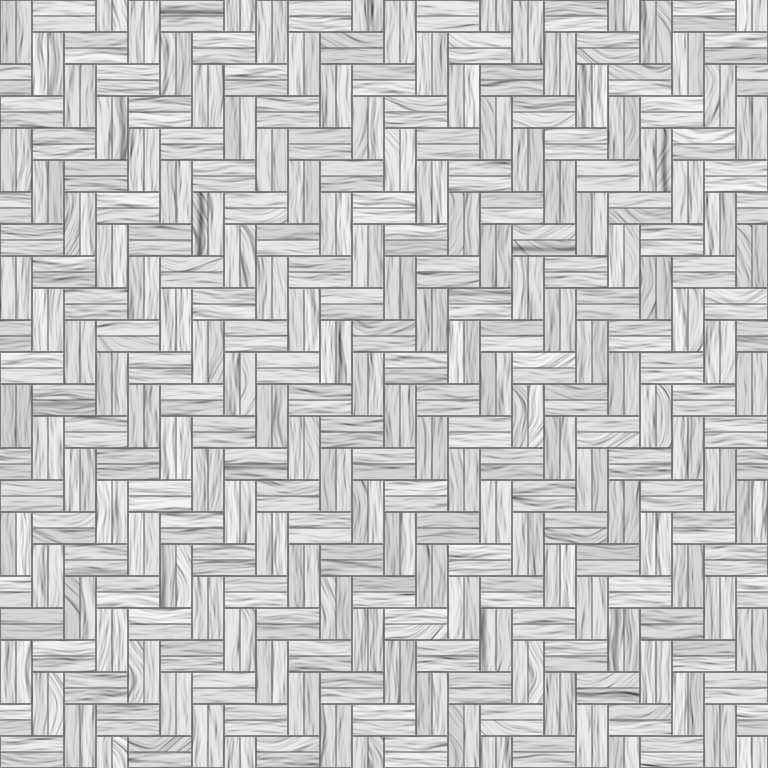
Give the GLSL for this texture, as a WebGL 1 fragment shader.

```glsl
precision highp float;

// Pale grey wood parquet: a herringbone of 2x1 blocks on a 24 by 24 cell grid,
// each block split lengthwise into two planks. Every plank gets its own tone
// and grain from layered, bent sines; thin dark joints separate the planks.

uniform vec2 u_resolution;

const float CELLS = 24.0;
const float TAU = 6.2832;

float hash(vec2 p) {
  return fract(sin(dot(p, vec2(12.99, 78.23))) * 4375.85);
}

// Coverage of a line of the given half width, smoothed over one pixel
float lineMask(float dist, float halfWidth, float pixel) {
  return clamp((halfWidth - dist) / pixel + 0.5, 0.0, 1.0);
}

// Wood fibres: q.x runs along the plank (0..2), q.y across it (0..0.5)
float grain(vec2 q, vec2 seed) {
  float turn = TAU * hash(seed + 1.3);
  float scale = mix(0.7, 1.05, hash(seed + 2.7));

  // Gentle waver everywhere, arched figure on a few planks
  float arch = smoothstep(0.8, 1.0, hash(seed + 4.1));
  float center = 2.0 * hash(seed + 5.9);
  float x = q.y + 0.03 * sin(q.x * 2.3 + turn) + 0.05 * (hash(seed + 3.3) - 0.5) * q.x;
  x += arch * (0.35 * (q.x - center) * (q.x - center) + 0.06 * sin(q.x * 4.0 + turn));

  float sum = 0.0;
  for (int i = 0; i < 5; i++) {
    float octave = float(i);
    float phase = TAU * hash(seed + 7.1 * (octave + 1.0));
    float frequency = 1.7 * pow(1.55, octave) * scale;
    float drift = 1.4 * sin(q.x * (1.3 + 0.7 * octave) + phase * 3.0);
    float fade = 0.65 + 0.35 * sin(q.x * (2.0 + 1.7 * octave) + phase * 5.0);
    sum += fade * sin(TAU * frequency * x + phase + drift);
  }
  return sum;
}

void main() {
  // Grid position, with rows counted downward
  vec2 uv = gl_FragCoord.xy / u_resolution;
  vec2 p = vec2(uv.x, 1.0 - uv.y) * CELLS;
  float pixel = CELLS / min(u_resolution.x, u_resolution.y);

  // Herringbone: steps 0 and 1 lie flat, 3 and 2 are the top and foot of an upright
  vec2 cell = floor(p);
  float stepIndex = mod(cell.x - cell.y - 1.0, 4.0);
  bool flat_ = stepIndex < 1.5;
  vec2 origin = cell - (flat_ ? vec2(stepIndex, 0.0) : vec2(0.0, 3.0 - stepIndex));
  vec2 block = p - origin;
  block = flat_ ? block : block.yx;

  // Two planks per block, seeded so the sheet wraps around
  float side = step(0.5, block.y);
  vec2 plank = vec2(block.x, block.y - 0.5 * side);
  vec2 seed = mod(origin, CELLS) + vec2(0.37, 0.61) * side;

  // Plank tone and grain, skewed towards darker fibres
  float fibres = grain(plank, seed);
  float contrast = mix(0.035, 0.075, hash(seed + 9.2));
  float tone = 0.845 + 0.10 * (hash(seed + 8.4) - 0.5);
  tone += contrast * fibres - 0.014 * fibres * fibres;

  // Rare dark heartwood streak along the plank
  float heart = smoothstep(0.93, 1.0, hash(seed + 11.6));
  float offset = (plank.y - 0.1 - 0.3 * hash(seed + 12.8)
               - 0.02 * sin(plank.x * 3.0 + seed.x)) / 0.09;
  tone -= 0.38 * heart * exp(-offset * offset) * (0.8 + 0.2 * sin(plank.x * 2.0 + seed.y));
  tone = clamp(tone, 0.3, 0.96);

  // Joints: block outline, then the fainter seam between its planks
  vec2 edge = min(block, vec2(2.0, 1.0) - block);
  float outline = lineMask(min(edge.x, edge.y), 0.021, pixel);
  float seam = 0.8 * lineMask(abs(block.y - 0.5), 0.018, pixel);
  tone = mix(tone, 0.33, max(outline, seam));

  gl_FragColor = vec4(vec3(tone), 1.0);
}
```
